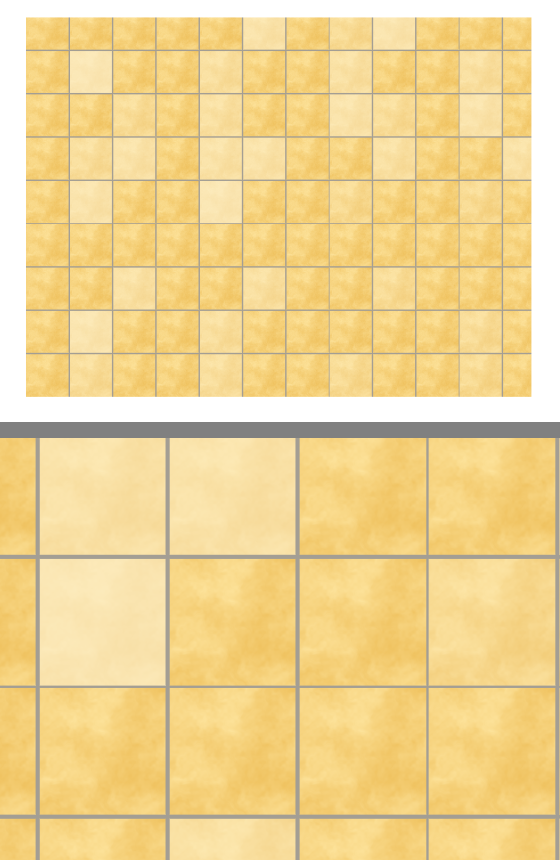
Top: the whole. Bottom: its middle third, enlarged.
Reproduce this pattern procedurally as a Shadertoy shader.

```glsl
// Panel of mottled honey-yellow square tiles with thin grey joints and scattered pale tiles.

const float TILE_PITCH = 0.07734;               // tile size as a share of canvas width
const vec2 PANEL_ORIGIN = vec2(0.6, 0.581);     // lower left corner, in tiles
const vec2 PANEL_SIZE = vec2(11.67, 8.76);      // in tiles
const vec3 HONEY_DARK = vec3(0.94, 0.765, 0.38);
const vec3 HONEY_LIGHT = vec3(0.99, 0.885, 0.60);
const vec3 CREAM = vec3(0.99, 0.94, 0.81);
const vec3 JOINT_GREY = vec3(0.64, 0.62, 0.58);

float hash(vec2 p) {
    vec3 q = fract(p.xyx * vec3(0.1031, 0.1030, 0.0973));
    q += dot(q, q.yzx + 33.33);
    return fract((q.x + q.y) * q.z);
}

float valueNoise(vec2 p) {
    vec2 cell = floor(p), f = fract(p);
    f = f * f * (3.0 - 2.0 * f);
    float low = mix(hash(cell), hash(cell + vec2(1, 0)), f.x);
    float high = mix(hash(cell + vec2(0, 1)), hash(cell + vec2(1, 1)), f.x);
    return mix(low, high, f.y);
}

float fbm(vec2 p) {
    float sum = 0.0, amplitude = 0.5;
    for (int i = 0; i < 5; i++) {
        sum += amplitude * valueNoise(p);
        p = mat2(1.6, 1.2, -1.2, 1.6) * p + 7.3;
        amplitude *= 0.55;
    }
    return sum;
}

// Cloudy glaze, the same on every tile
vec3 glaze(vec2 uv) {
    float warp = fbm(uv * 3.0 + 11.0);
    float cloud = fbm(uv * 4.0 + 1.5 * warp + 3.0);
    float grain = valueNoise(uv * 38.0) - 0.5;
    float middle = 1.0 - dot(uv - 0.5, uv - 0.5) * 2.0;
    float tone = 0.5 + 1.3 * (cloud - 0.52) + 0.16 * grain + 0.2 * (middle - 0.67);
    return mix(HONEY_DARK, HONEY_LIGHT, clamp(tone, 0.0, 1.0));
}

// Pale tiles follow a diagonal lattice and every third column
float paleness(vec2 cell) {
    float phase = mod(cell.x, 3.0);
    bool lattice = phase > 0.5 && abs(phase - mod(cell.y, 3.0)) < 0.5;
    bool paleColumn = abs(phase - 1.0) < 0.5;
    float chance = lattice ? 0.72 : (paleColumn ? 0.42 : 0.05);
    float strength = (lattice ? 0.38 : 0.26) + 0.3 * hash(cell + 61.0);
    float fade = cell.x > 5.5 && cell.y < 4.5 ? 0.5 : 1.0;
    return step(hash(cell + 17.0), chance) * strength * fade;
}

// Pixel coverage of a joint at distance d
float jointCoverage(float d, float halfWidth, float pixel) {
    return clamp(0.5 + (halfWidth - d) / pixel, 0.0, 1.0)
         - clamp(0.5 - (halfWidth + d) / pixel, 0.0, 1.0);
}

// Joints between tiles; a few are narrower
float joints(vec2 p, float pixel) {
    vec2 index = floor(p + 0.5);
    vec2 d = abs(p - index);
    bool thinColumn = index.x > 5.5 && abs(mod(index.x, 3.0) - 1.0) < 0.5;
    bool thinRow = abs(index.y - 4.0) < 0.5;
    float column = jointCoverage(d.x, thinColumn ? 0.009 : 0.016, pixel);
    float row = jointCoverage(d.y, thinRow ? 0.009 : 0.016, pixel);
    return max(column * step(0.5, index.x), row * step(0.5, index.y));
}

float panelMask(vec2 p, vec2 size, float pixel) {
    vec2 inside = min(p, size - p);
    vec2 cover = clamp(0.5 + inside / pixel, 0.0, 1.0);
    return cover.x * cover.y;
}

void mainImage(out vec4 fragColor, in vec2 fragCoord) {
    float pixel = 1.0 / (TILE_PITCH * iResolution.x);
    vec2 p = fragCoord * pixel - PANEL_ORIGIN;

    // Tiles
    vec3 color = mix(glaze(fract(p)), CREAM, paleness(floor(p)));

    // Joints and white surround
    color = mix(color, JOINT_GREY, joints(p, pixel));
    color = mix(vec3(1.0), color, panelMask(p, PANEL_SIZE, pixel));
    fragColor = vec4(color, 1.0);
}
```
